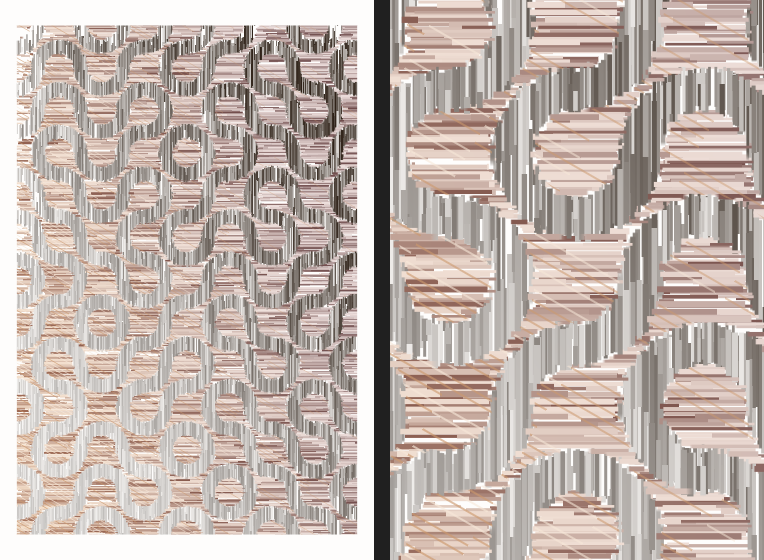
Left, the full canvas; right, a detail of the centre.
This pattern is drawn by a WebGL 2 fragment shader. Its source:

```glsl
#version 300 es
precision highp float;
// Random arc tiles, 8 by 12: upright grey strokes fill the ribbons, level rosy strokes fill the gaps.
uniform vec2 u_resolution;
out vec4 fragColor;

float hash(vec3 p) {
  p = fract(p * 0.1031);
  p += dot(p, p.zyx + 31.32);
  return fract((p.x + p.y) * p.z);
}

// Signed distance to the ribbons: two arcs around opposite tile corners.
float ribbon(vec2 g) {
  vec2 tile = floor(g), f = g - tile;
  if (hash(vec3(tile, 7.0)) < 0.5) f.x = 1.0 - f.x;
  float corner = min(length(f), length(1.0 - f));
  return abs(corner - 0.5) - 1.0 / 6.0;
}

float cover(float d, float px) {
  return clamp(0.5 - d / px, 0.0, 1.0);
}

// One layer of parallel strokes; returns coverage, tone and a presence value.
vec3 strokes(vec2 g, bool upright, float layer, float px) {
  vec2 q = upright ? g : g.yx;              // x across, y along the stroke
  float n = q.x * (upright ? 20.0 : 17.0) + layer * 0.37;
  float line = floor(n);
  float across = (fract(n) - 0.5) / (upright ? 20.0 : 17.0);
  float kind = layer + (upright ? 11.0 : 23.0);
  float piece = floor(q.y + hash(vec3(line, kind, 3.0)));
  float tone = hash(vec3(line, piece, kind));
  float shift = hash(vec3(line, piece, kind + 40.0));
  float present = hash(vec3(line, piece, kind + 80.0));

  // Testing the shape on the stroke axis gives stepped, ragged ends.
  vec2 axis = vec2(q.x - across, q.y + (shift - 0.5) * 0.09);
  float d = upright ? ribbon(axis) : -ribbon(axis.yx);
  float width = mix(0.010, 0.025, shift);
  return vec3(cover(abs(across) - width, px) * cover(d, px), tone, present);
}

void main() {
  vec2 uv = gl_FragCoord.xy / u_resolution;
  vec2 field = (uv - vec2(0.045, 0.0455)) / vec2(0.91, 0.909);
  vec2 g = field * vec2(8.0, 12.0);
  float px = 12.0 / (0.909 * u_resolution.y);

  // Shade grows to the upper right, warmth to the lower left.
  float shade = clamp(0.5 * field.x + 0.5 * field.y, 0.0, 1.0);
  float warm = clamp(1.1 - field.x - 0.45 * field.y, 0.0, 1.0);
  float leftFade = smoothstep(-0.06, 0.14, field.x + 0.08 * (1.0 - field.y));
  float topFade = 1.0 - 0.45 * smoothstep(0.955, 0.985, field.y);

  vec3 paper = vec3(0.995, 0.993, 0.99);
  vec3 color = paper;
  vec3 greyInk = mix(vec3(0.76, 0.75, 0.74), vec3(0.17, 0.12, 0.08),
                     smoothstep(0.1, 0.9, shade));
  vec3 rosyInk = mix(vec3(0.43, 0.29, 0.29), vec3(0.62, 0.41, 0.32), warm);

  for (int i = 0; i < 3; i++) {
    float layer = float(i);

    // Upright strokes
    vec3 s = strokes(g, true, layer, px);
    vec3 ink = mix(vec3(0.94, 0.93, 0.92), greyInk, mix(s.y, sqrt(s.y), shade));
    color = mix(color, ink, s.x * step(s.z, 0.82 * leftFade * topFade));

    // Level strokes
    s = strokes(g, false, layer, px);
    ink = mix(mix(vec3(0.92, 0.86, 0.85), vec3(0.96, 0.88, 0.80), warm), rosyInk, s.y * s.y);
    color = mix(color, ink, s.x * step(s.z, 0.85 * leftFade));
  }

  // Thin slanted scratches over the level strokes
  float slant = dot(g, vec2(0.5, 0.866)) * 13.0;
  float along = floor(dot(g, vec2(0.866, -0.5)) * 1.3);
  float pick = hash(vec3(floor(slant), along, 5.0));
  float scratch = cover(abs(fract(slant) - 0.5) / 13.0 - 0.008, px) * cover(-ribbon(g), px);
  vec3 tan_ = pick < 0.3 ? vec3(0.80, 0.60, 0.43) : vec3(0.97, 0.91, 0.85);
  color = mix(color, tan_, scratch * step(pick, 0.15 + 0.7 * warm) * (0.35 + 0.5 * warm));

  // Plain margin
  vec2 edge = abs(g - vec2(4.0, 6.0)) - vec2(4.0, 6.0);
  color = mix(paper, color, cover(max(edge.x, edge.y), px));
  fragColor = vec4(color, 1.0);
}
```
